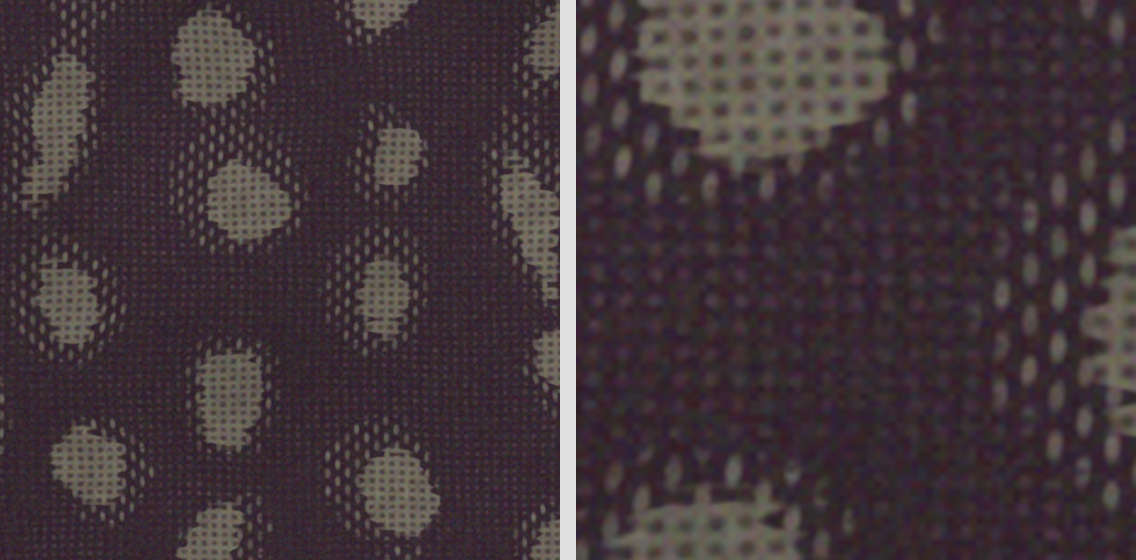
Left: the whole. Right: its middle third, enlarged.
A three.js fragment shader for this texture:

```glsl
// Dark plum woven cloth with pale oval motifs, each ringed by staggered loose stitches.
#define COLUMNS 57.0
#define ROWS 65.0
#define MOTIF_CELL vec2(0.28, 0.30)
#define SEED vec2(17.0, 43.0)
#define GRAIN_SCALE 230.0
#define GRAIN_AMOUNT 0.085
#define GROUND vec3(0.205, 0.150, 0.183)
#define GROUND_KNOT vec3(0.350, 0.270, 0.310)
#define PALE_THREAD vec3(0.432, 0.408, 0.364)
#define PALE_GAP vec3(0.285, 0.245, 0.238)
#define STITCH vec3(0.425, 0.400, 0.365)

varying vec2 vUv;

const float TAU = 6.2831853;

float hash(vec2 p) {
  vec3 q = fract(p.xyx * 0.1031);
  q += dot(q, q.yzx + 33.33);
  return fract((q.x + q.y) * q.z);
}

float noise(vec2 p) {
  vec2 i = floor(p);
  vec2 f = fract(p);
  f = f * f * (3.0 - 2.0 * f);
  float low = mix(hash(i), hash(i + vec2(1.0, 0.0)), f.x);
  float high = mix(hash(i + vec2(0.0, 1.0)), hash(i + vec2(1.0, 1.0)), f.x);
  return mix(low, high, f.y);
}

float ellipse(vec2 p, vec2 radius) {
  return (length(p / radius) - 1.0) * min(radius.x, radius.y);
}

// Distances to the nearest motif body (x) and to its stitched halo (y).
vec2 motifs(vec2 p) {
  vec2 nearest = vec2(1.0);
  float column = floor(p.x / MOTIF_CELL.x);
  for (int i = -1; i <= 1; i++) {
    float c = column + float(i);
    float stagger = 0.5 * mod(c, 2.0);
    float row = floor(p.y / MOTIF_CELL.y - stagger);
    for (int j = -1; j <= 1; j++) {
      vec2 id = vec2(c, row + float(j));
      vec2 key = id + SEED;
      vec2 jitter = 0.3 * (vec2(hash(key), hash(key + 71.0)) - 0.5);
      vec2 center = (id + 0.5 + jitter + vec2(0.0, stagger)) * MOTIF_CELL;
      float angle = mix(-0.55, 0.45, hash(key + 133.0));
      float size = hash(key + 211.0);
      vec2 radius = vec2(mix(0.036, 0.064, hash(key + 307.0)),
                         mix(0.070, 0.160, size * size));
      float ca = cos(angle);
      float sa = sin(angle);
      vec2 d = p - center;
      vec2 q = vec2(ca * d.x - sa * d.y, sa * d.x + ca * d.y);
      vec2 shift = 0.05 * (vec2(hash(key + 401.0), hash(key + 503.0)) - 0.5);
      float margin = mix(0.018, 0.056, hash(key + 601.0));
      nearest = min(nearest, vec2(ellipse(q, radius),
                                  ellipse(q - shift, radius + margin)));
    }
  }
  return nearest;
}

void main() {
  // Threads wander slightly across the cloth.
  vec2 wander = vec2(noise(vUv * 6.0), noise(vUv * 6.0 + 50.0)) - 0.5;
  vec2 thread = (vUv + 0.014 * wander) * vec2(COLUMNS, ROWS);
  vec2 id = floor(thread);
  vec2 f = fract(thread) - 0.5;

  // Motif outlines wobble and break into teeth along the weft.
  vec2 d = motifs(vUv);
  d += 0.026 * (noise(vUv * 11.0 + 9.0) - 0.5);
  float teeth = 0.022 * (noise(thread * vec2(0.5, 1.0)) - 0.5)
              + 0.003 * cos(TAU * thread.y);
  float body = 1.0 - smoothstep(-0.006, 0.006, d.x + teeth);
  float halo = 1.0 - smoothstep(-0.010, 0.008, d.y + teeth);

  // Ground: faint knots at the thread crossings.
  float knot = 1.0 - smoothstep(0.1, 1.0, length(f / vec2(0.42, 0.46)));
  float knotPatch = mix(0.15, 0.85, noise(vUv * 8.0 + 27.0));
  float knotLight = knot * knotPatch * mix(0.35, 1.0, hash(id + 5.0));
  vec3 color = mix(GROUND, GROUND_KNOT, knotLight * (1.0 - 0.6 * halo));

  // Halo: slanted stitches, every other column shifted by one row.
  float stitchRow = thread.y * 0.5 + 0.5 * mod(id.x, 2.0);
  float along = 2.0 * (fract(stitchRow) - 0.5);
  float slant = 0.5 * (noise(vUv * 5.0 + 81.0) - 0.62);
  vec2 stitchPos = vec2((f.x - slant * along) / 0.42, along / 0.86);
  float stitch = 1.0 - smoothstep(0.25, 1.0, length(stitchPos));
  stitch *= mix(0.6, 1.0, hash(vec2(id.x, floor(stitchRow)) + 19.0));
  color = mix(color, STITCH, stitch * halo);

  // Body: pale plain weave with darker holes between the threads.
  vec2 ridge = 0.5 + 0.5 * cos(TAU * f);
  float cover = 1.0 - (1.0 - ridge.x) * (1.0 - ridge.y);
  float crossing = cos(0.5 * TAU * thread.x) * cos(0.5 * TAU * thread.y);
  cover += 0.12 * crossing + 0.35 * (noise(thread * 0.8 + 31.0) - 0.5);
  vec3 weave = mix(PALE_GAP, PALE_THREAD, clamp(cover, 0.0, 1.1));
  color = mix(color, weave, body);

  // Uneven dye and fine coloured grain.
  color *= 0.95 + 0.10 * noise(vUv * 3.0 + 63.0);
  vec2 g = vUv * GRAIN_SCALE;
  vec3 grain = vec3(noise(g), noise(g + 100.0), noise(g + 200.0)) - 0.5;
  color += GRAIN_AMOUNT * grain * vec3(0.8, 0.9, 1.0);

  gl_FragColor = vec4(color, 1.0);
}
```
